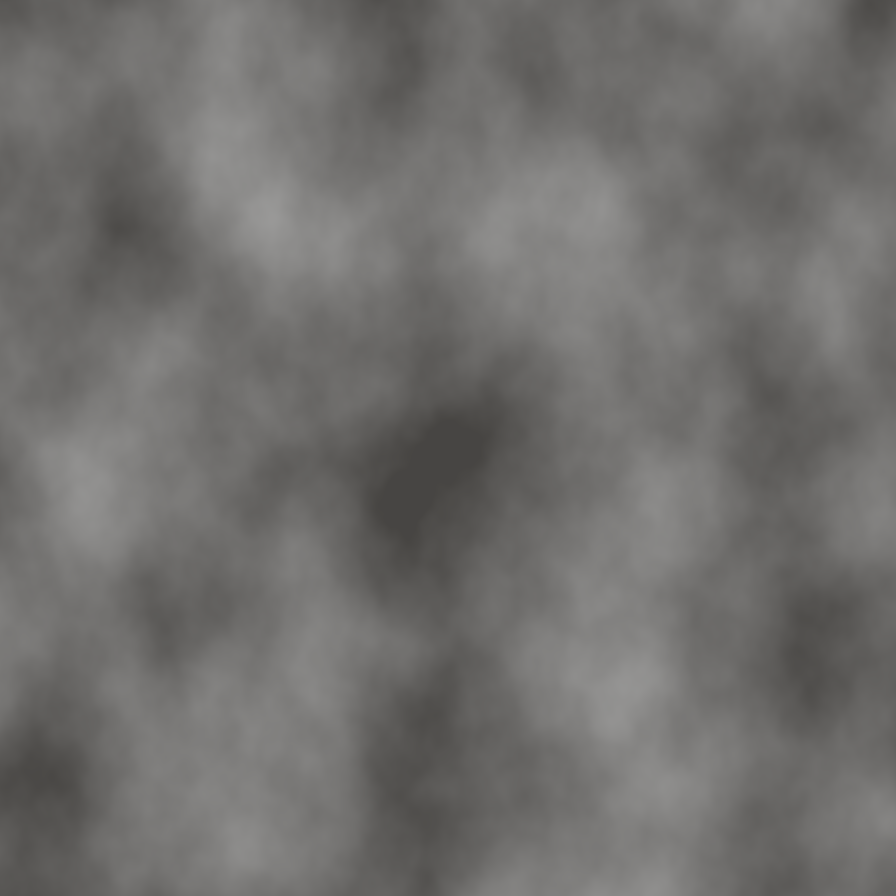
Reproduce this texture procedurally as a three.js fragment shader.

```glsl
varying vec2 vUv;

const vec3 DARK_GREY = vec3(0.280, 0.272, 0.262);
const vec3 LIGHT_GREY = vec3(0.600, 0.598, 0.594);
const vec2 CLOUD_SCALE = vec2(4.6, 3.7);   // cells across and up
const vec2 CLOUD_OFFSET = vec2(17.3, 41.7);
const int OCTAVES = 5;
const float LACUNARITY = 2.03;
const float GAIN = 0.47;
const float OCTAVE_TURN = 0.65;            // radians between octaves
const float CONTRAST = 0.66;
const float CORNER_RADIUS = 0.10;
const float CORNER_SHADE = 0.22;
const float TAU = 6.28319;

float hash(vec2 cell) {
  vec3 p = fract(cell.xyx * 0.1031);
  p += dot(p, p.yzx + 33.33);
  return fract((p.x + p.y) * p.z);
}

// Dot product of a cell corner's random unit gradient with the offset to it
float cornerSlope(vec2 cell, vec2 corner, vec2 local) {
  float angle = TAU * hash(cell + corner);
  return dot(vec2(cos(angle), sin(angle)), local - corner);
}

float gradientNoise(vec2 p) {
  vec2 cell = floor(p);
  vec2 local = fract(p);
  vec2 blend = local * local * local * (local * (local * 6.0 - 15.0) + 10.0);
  float bottom = mix(cornerSlope(cell, vec2(0.0, 0.0), local),
                     cornerSlope(cell, vec2(1.0, 0.0), local), blend.x);
  float top = mix(cornerSlope(cell, vec2(0.0, 1.0), local),
                  cornerSlope(cell, vec2(1.0, 1.0), local), blend.x);
  return mix(bottom, top, blend.y);
}

// Sum of octaves, each turned to hide the lattice
float clouds(vec2 p) {
  float c = cos(OCTAVE_TURN);
  float s = sin(OCTAVE_TURN);
  mat2 turn = mat2(c, s, -s, c);
  float sum = 0.0;
  float amplitude = 1.0;
  for (int i = 0; i < OCTAVES; i++) {
    sum += amplitude * gradientNoise(p);
    p = turn * p * LACUNARITY + CLOUD_OFFSET;
    amplitude *= GAIN;
  }
  return sum;
}

void main() {
  float level = 0.5 + CONTRAST * clouds(vUv * CLOUD_SCALE + CLOUD_OFFSET);

  // Faint shade in the corners
  float cornerDistance = length(min(vUv, 1.0 - vUv));
  level -= CORNER_SHADE * (1.0 - smoothstep(0.0, CORNER_RADIUS, cornerDistance));

  gl_FragColor = vec4(mix(DARK_GREY, LIGHT_GREY, clamp(level, 0.0, 1.0)), 1.0);
}
```
